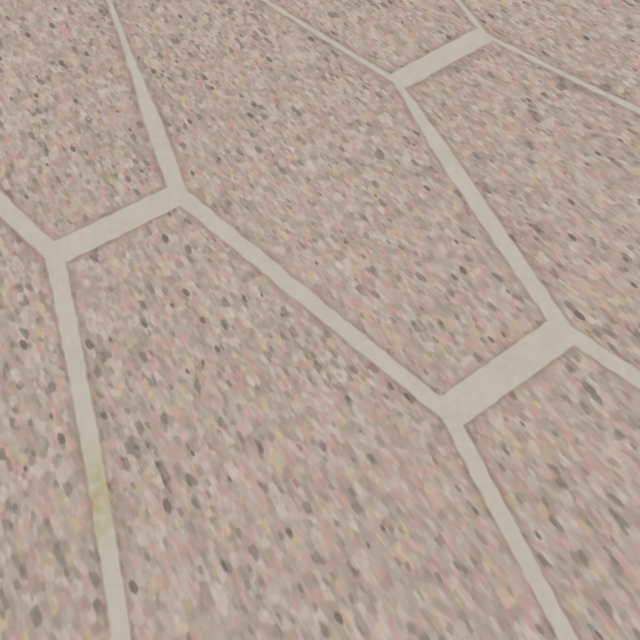
Reproduce this texture procedurally as a three.js fragment shader.

```glsl
// Pink exposed-aggregate hexagonal pavers with pale mortar joints, seen in perspective.
varying vec2 vUv;

// Hexagon: half width at the middle, half length of the flat side, half height
const float TIP = 1.025;
const float FLAT = 0.475;
const float RISE = 0.866;

const vec3 STONE_DARK = vec3(0.605, 0.545, 0.500);
const vec3 STONE_LIGHT = vec3(0.790, 0.735, 0.690);
const vec3 STONE_PINK = vec3(0.750, 0.610, 0.575);
const vec3 STONE_CREAM = vec3(0.760, 0.690, 0.560);
const vec3 STONE_GRAY = vec3(0.470, 0.440, 0.410);
const vec3 PEBBLE_DARK = vec3(0.390, 0.360, 0.330);
const vec3 MORTAR = vec3(0.750, 0.720, 0.665);
const vec3 RIM = vec3(0.520, 0.430, 0.390);
const vec3 MOSS = vec3(0.660, 0.620, 0.420);

vec3 hash3(vec2 p) {
  vec3 q = fract(p.xyx * vec3(0.1031, 0.1030, 0.0973));
  q += dot(q, q.yxz + 33.33);
  return fract((q.xxy + q.yzz) * q.zyx);
}

float corner(vec2 cell, vec2 f, vec2 o) {
  return dot(hash3(cell + o).xy * 2.0 - 1.0, f - o);
}

float gradientNoise(vec2 p) {
  vec2 i = floor(p);
  vec2 f = p - i;
  vec2 u = f * f * f * (f * (f * 6.0 - 15.0) + 10.0);
  float low = mix(corner(i, f, vec2(0.0)), corner(i, f, vec2(1.0, 0.0)), u.x);
  float high = mix(corner(i, f, vec2(0.0, 1.0)), corner(i, f, vec2(1.0)), u.x);
  return mix(low, high, u.y);
}

// Canvas to ground plane; z holds the perspective depth
vec3 groundPlane(vec2 uv) {
  vec2 c = uv - 0.5;
  vec3 q = vec3(0.499, 0.509, 1.0);
  q.xy += c * (1.0 - 0.12 * dot(c, c));
  vec3 across = vec3(0.1912, 0.1306, 0.06);
  vec3 along = vec3(-0.1763, 0.532, 0.2598);
  vec3 origin = vec3(0.459, 0.7947, 1.0);
  vec3 p = vec3(dot(cross(along, origin), q), dot(cross(origin, across), q),
                dot(cross(across, along), q));
  vec2 ground = p.xy / p.z;
  return vec3(ground, 1.0 + dot(ground, vec2(across.z, along.z)));
}

// Gaps to the slanted sides (x) and flat sides (y) of the enclosing hexagon
vec2 hexGaps(vec2 p) {
  vec2 period = vec2(2.0 * (TIP + FLAT), 2.0 * RISE);
  vec2 a = abs(mod(p + 0.5 * period, period) - 0.5 * period);
  float slant = TIP - (TIP - FLAT) * a.y / RISE - a.x;
  return vec2(abs(slant), slant > 0.0 ? RISE - a.y : a.y);
}

vec3 chipColor(vec3 h) {
  vec3 color = mix(STONE_DARK, STONE_LIGHT, h.x);
  color = mix(color, STONE_PINK, 0.75 * step(0.8, h.y));
  color = mix(color, STONE_CREAM, step(0.97, h.z));
  return mix(color, STONE_GRAY, step(h.z, 0.035));
}

// Softly blended cellular chips
vec3 aggregate(vec2 p) {
  vec2 cell = floor(p);
  vec4 sum = vec4(0.0);
  for (int j = -1; j <= 1; j++) {
    for (int i = -1; i <= 1; i++) {
      vec2 id = cell + vec2(float(i), float(j));
      vec2 d = id + 0.15 + 0.7 * hash3(id).xy - p;
      sum += vec4(chipColor(hash3(id + 71.0)), 1.0) * exp(-8.0 * dot(d, d));
    }
  }
  return sum.rgb / sum.a;
}

// Sparse larger pebbles: coverage of one oval per chosen cell
float pebble(vec2 p, float density, float seed) {
  vec2 id = floor(p);
  vec3 h = hash3(id + seed);
  vec2 d = fract(p) - 0.3 - 0.4 * h.xy;
  d.x += 0.3 * d.y * (h.x - 0.5);
  float radius = mix(0.08, 0.2, h.y * h.y);
  float shape = length(d) + 0.05 * gradientNoise(p * 6.0);
  return step(h.z, density) * (1.0 - smoothstep(radius - 0.07, radius + 0.05, shape));
}

void main() {
  vec3 ground = groundPlane(vUv);
  vec2 p = ground.xy;
  float depth = ground.z;

  // Joint distance in canvas units, narrower towards the far edge
  vec2 scale = vec2(0.18 / depth, 0.5 / pow(depth, 1.5));
  float far = smoothstep(0.8, 0.97, vUv.y + 0.1 * vUv.x);
  vec2 halfWidth = vec2(mix(0.0128, 0.0045, far), 0.038 * scale.y);
  vec2 gap = hexGaps(p) * scale - halfWidth;
  float edge = min(gap.x, gap.y) + 0.003 * gradientNoise(vUv * 45.0);

  // Paver face
  vec3 face = mix(aggregate(p * vec2(28.0, 38.0)), aggregate(p * vec2(47.0, 62.0) + 17.0), 0.42);
  face += 0.012 * gradientNoise(p * 3.0) + 0.025 * gradientNoise(p * vec2(40.0, 30.0));
  face = mix(face, PEBBLE_DARK, 0.65 * pebble(p * vec2(9.0, 12.0), 0.11, 5.0));
  face = mix(face, STONE_LIGHT, 0.6 * pebble(p * vec2(12.0, 16.0) + 0.4, 0.15, 43.0));
  float wear = 0.55 + 0.5 * gradientNoise(vUv * 25.0);
  face = mix(face, RIM, wear * exp(-max(edge, 0.0) / 0.005));

  // Mortar with fine grain and a mossy patch
  vec3 mortar = MORTAR + 0.025 * gradientNoise(vUv * 90.0) + 0.02 * gradientNoise(vUv * 22.0);
  vec2 mossOffset = (vUv - vec2(0.15, 0.22)) / vec2(0.03, 0.06);
  float moss = exp(-dot(mossOffset, mossOffset)) * (0.5 + gradientNoise(vUv * 60.0));
  mortar = mix(mortar, MOSS, clamp(moss, 0.0, 1.0));

  gl_FragColor = vec4(mix(mortar, face, smoothstep(-0.003, 0.003, edge)), 1.0);
}
```
